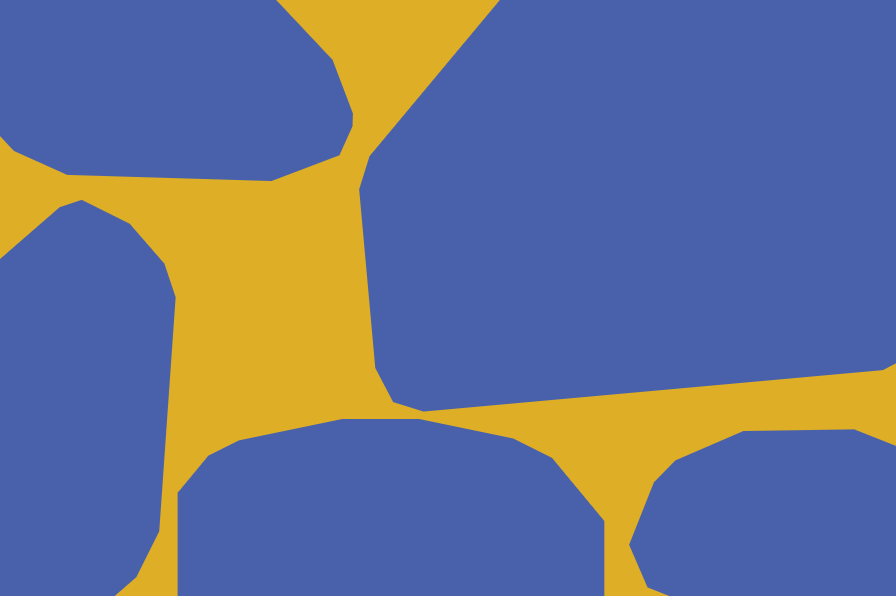
This background is drawn by a WebGL 2 fragment shader. Its source:

```glsl
#version 300 es
precision highp float;

uniform vec2 u_resolution;
out vec4 fragColor;

const float EIGHTH_TURN = 0.785398;

float hash(vec2 p) {
    vec3 q = fract(p.xyx * vec3(0.1031, 0.1030, 0.0973));
    q += dot(q, q.yzx + 33.33);
    return fract((q.x + q.y) * q.z);
}

// Signed distance to one straight facet; stretch widens the stone sideways.
float facet(vec2 p, float angle, float reach, float stretch) {
    vec2 normal = vec2(cos(angle) / stretch, sin(angle));
    return (dot(p, normal) - reach) / length(normal);
}

// Reach of the facet that chips off the corner between two neighbours.
float chipReach(float a, float b, vec2 seed) {
    return (a + b) / (2.0 * cos(0.5 * EIGHTH_TURN)) - 0.012 - 0.015 * hash(seed);
}

// Convex stone: sides run E, N, W, S and corners NE, NW, SW, SE.
float stone(vec2 p, vec4 sides, vec4 corners, float tilt, float stretch) {
    float d = -10.0;
    for (int i = 0; i < 4; i++) {
        float angle = tilt + 2.0 * EIGHTH_TURN * float(i);
        float side = sides[i], corner = corners[i], nextSide = sides[(i + 1) & 3];
        vec2 seed = 91.7 * sides.xy + 7.3 * float(i);
        d = max(d, facet(p, angle, side, stretch));
        d = max(d, facet(p, angle + EIGHTH_TURN, corner, stretch));
        d = max(d, facet(p, angle + 0.5 * EIGHTH_TURN,
                         chipReach(side, corner, seed), stretch));
        d = max(d, facet(p, angle + 1.5 * EIGHTH_TURN,
                         chipReach(corner, nextSide, seed + 3.1), stretch));
    }
    return d;
}

// Keeps the two smallest distances, nearest first.
void addStone(inout vec2 nearest, float d) {
    nearest = vec2(min(nearest.x, d), min(nearest.y, max(nearest.x, d)));
}

void main() {
    vec2 p = gl_FragCoord.xy / u_resolution.y;

    // Large stones around the open joint
    vec2 nearest = vec2(10.0);
    addStone(nearest, stone(p - vec2(0.234, 0.879), vec4(0.36, 0.31, 0.45, 0.176),
                            vec4(0.25, 0.51, 0.244, 0.334), -0.03, 1.0));
    addStone(nearest, stone(p - vec2(1.055, 0.688), vec4(0.78, 0.59, 0.451, 0.346),
                            vec4(0.82, 0.366, 0.545, 0.557), 0.09, 1.0));
    addStone(nearest, stone(p - vec2(0.117, 0.312), vec4(0.164, 0.363, 0.29, 0.49),
                            vec4(0.281, 0.268, 0.43, 0.285), -0.07, 1.0));
    addStone(nearest, stone(p - vec2(0.654, 0.078), vec4(0.18, 0.219, 0.178, 0.29),
                            vec4(0.205, 0.219, 0.31, 0.31), 0.0, 2.0));
    addStone(nearest, stone(p - vec2(1.328, 0.137), vec4(0.29, 0.141, 0.275, 0.146),
                            vec4(0.215, 0.203, 0.256, 0.26), 0.015, 1.0));

    // Narrow joint kept open wherever two stones meet
    float d = max(nearest.x, 0.005 - 0.5 * (nearest.y - nearest.x));
    float coverage = clamp(0.5 - d * u_resolution.y, 0.0, 1.0);

    vec3 mortarYellow = vec3(0.867, 0.682, 0.149);
    vec3 stoneBlue = vec3(0.285, 0.380, 0.672);
    fragColor = vec4(mix(mortarYellow, stoneBlue, coverage), 1.0);
}
```
